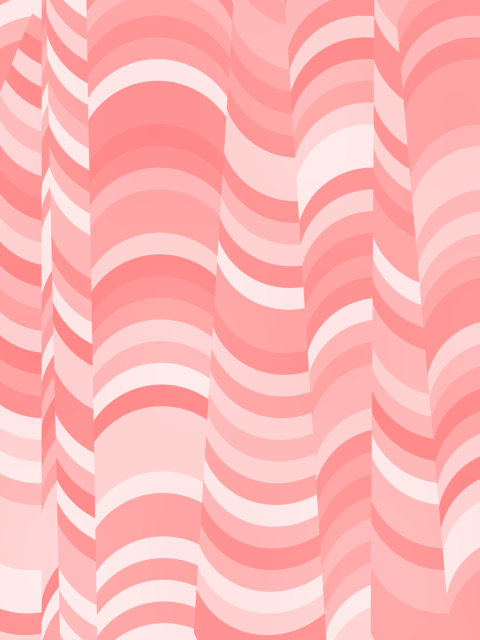
A Shadertoy shader for this pattern:

```glsl
// Draws columns of stacked pink arcs, alternating between arches and troughs.

const float BAND_HEIGHT = 0.0339;
const float ARC_RADIUS = 0.128;
const int COLUMN_COUNT = 9;

// Per column: left edge at top and bottom, arc centre at top and bottom.
const vec4 COLUMNS[COLUMN_COUNT] = vec4[](
    vec4(-1.0, -1.0, 0.065, 0.065),
    vec4(0.059, -0.350, 0.124, 0.039),
    vec4(0.065, 0.065, 0.189, 0.190),
    vec4(0.072, 0.094, 0.195, 0.208),
    vec4(0.135, 0.152, 0.245, 0.257),
    vec4(0.365, 0.302, 0.483, 0.417),
    vec4(0.445, 0.510, 0.566, 0.630),
    vec4(0.585, 0.579, 0.706, 0.694),
    vec4(0.617, 0.704, 0.736, 0.827));

float hash(vec2 p) {
    vec3 q = fract(vec3(p.xyx) * 0.1031);
    q += dot(q, q.yzx + 33.33);
    return fract((q.x + q.y) * q.z);
}

// Picks one of six tints, weighted by how much area each should fill.
float bandTint(float band, float seed) {
    float pick = hash(vec2(band + 61.0, seed * 17.0 + 5.0));
    float tint = 0.545;
    tint = mix(tint, 0.585, step(0.08, pick));
    tint = mix(tint, 0.65, step(0.22, pick));
    tint = mix(tint, 0.72, step(0.40, pick));
    tint = mix(tint, 0.82, step(0.60, pick));
    return mix(tint, 0.91, step(0.81, pick));
}

// Stacked bands with an edge softened over the given width.
float stackedBands(float height, float softness, float seed) {
    float position = height / BAND_HEIGHT;
    float edge = floor(position + 0.5);
    float blur = min(softness / BAND_HEIGHT, 0.5);
    float above = smoothstep(-blur, blur, position - edge);
    return mix(bandTint(edge - 1.0, seed), bandTint(edge, seed), above);
}

// Bends the bands into circular arcs: bend is +1 for arches, -1 for troughs.
float arcColumn(vec2 p, float centre, float bend, float pixel, float seed) {
    float across = clamp((p.x - centre) / ARC_RADIUS, -0.995, 0.995);
    float rise = sqrt(1.0 - across * across);
    float height = p.y - bend * ARC_RADIUS * rise;
    return stackedBands(height, 0.7 * pixel / rise, seed);
}

// Broad, faint variation of brightness over the canvas.
float softGlow(vec2 p) {
    return 0.014 * sin(p.x * 13.0 + 2.0 * p.y) * cos(p.y * 9.0 - 1.0);
}

void mainImage(out vec4 fragColor, in vec2 fragCoord) {
    float pixel = 1.0 / iResolution.y;
    vec2 p = fragCoord * pixel;
    float down = 1.0 - p.y;
    float tint = 0.0;

    // Lay the columns over one another from left to right.
    for (int i = 0; i < COLUMN_COUNT; i++) {
        vec4 column = COLUMNS[i];
        float seed = float(i);
        float bend = i % 2 == 0 ? 1.0 : -1.0;
        float edge = mix(column.x, column.y, down);
        float centre = mix(column.z, column.w, down);
        float cover = smoothstep(-0.7 * pixel, 0.7 * pixel, p.x - edge);
        tint = mix(tint, arcColumn(p, centre, bend, pixel, seed), cover);
    }

    tint = clamp(tint + softGlow(p), 0.0, 1.0);
    fragColor = vec4(1.0, tint, tint, 1.0);
}
```
